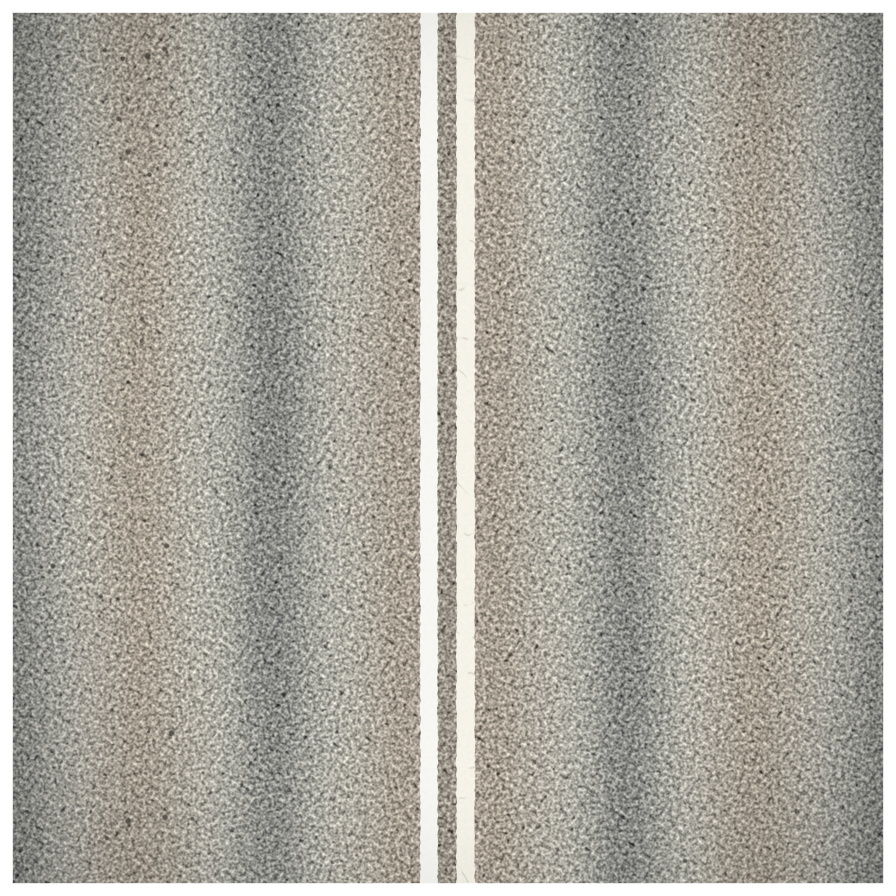
Write a WebGL 2 fragment shader that draws this texture.

```glsl
#version 300 es
precision highp float;
// Weathered asphalt road with worn wheel tracks and a double centre line, in a white frame.

#define FRAME 0.0143        // width of the white border
#define GRAIN_SCALE 215.0   // stones across the canvas
#define GRAIN_CONTRAST 0.34
#define PIT_DEPTH 0.22
#define TRACK_WIDTH 0.046   // spread of the dark tracks
#define TAN_WIDTH 0.052     // spread of the brown bands
#define VIGNETTE 0.16
#define PAINT_LEFT vec2(0.4690, 0.4885)
#define PAINT_RIGHT vec2(0.5095, 0.5300)

uniform vec2 u_resolution;
out vec4 fragColor;

const vec3 LIGHT_STONE = vec3(0.705, 0.700, 0.660);
const vec3 DARK_TRACK  = vec3(0.525, 0.530, 0.515);
const vec3 BROWN_STONE = vec3(0.655, 0.620, 0.570);
const vec3 WHITE_PAINT = vec3(0.970, 0.968, 0.950);
const vec3 CREAM_PAINT = vec3(0.965, 0.952, 0.912);

// Integer hash giving two values from 0 to 1
vec2 hash2(vec2 cell) {
    uvec2 q = uvec2(ivec2(cell)) * uvec2(1597334673u, 3812015801u);
    uint n = (q.x ^ q.y) * 1597334673u;
    n = (n ^ (n >> 15)) * 2246822519u;
    n ^= n >> 13;
    return vec2(n & 65535u, n >> 16) / 65535.0;
}

float cornerSlope(vec2 cell, vec2 offset) {
    float angle = 6.28319 * hash2(cell).x;
    return dot(vec2(cos(angle), sin(angle)), offset);
}

float gradientNoise(vec2 p) {
    vec2 i = floor(p), f = p - i;
    vec2 u = f * f * f * (f * (f * 6.0 - 15.0) + 10.0);
    vec2 e = vec2(1.0, 0.0);
    return mix(mix(cornerSlope(i, f), cornerSlope(i + e, f - e), u.x),
               mix(cornerSlope(i + e.yx, f - e.yx), cornerSlope(i + 1.0, f - 1.0), u.x), u.y);
}

float bump(float x, float centre, float width) {
    float d = (x - centre) / width;
    return exp(-d * d);
}

float strip(float x, vec2 span, float soft) {
    return smoothstep(-soft, soft, x - span.x) * smoothstep(-soft, soft, span.y - x);
}

// Lengthwise bands of wear, without grain
vec3 roadTone(vec2 p) {
    float x = p.x + 0.012 * gradientNoise(vec2(p.x * 7.0, p.y * 3.0));
    float brown = bump(x, 0.155, TAN_WIDTH) + bump(x, 0.845, TAN_WIDTH)
                + bump(x, 0.450, TAN_WIDTH) + bump(x, 0.550, TAN_WIDTH);
    float dark = bump(x, 0.303, TRACK_WIDTH) + bump(x, 0.698, TRACK_WIDTH)
               + bump(x, 0.005, 0.058) + bump(x, 0.995, 0.058);
    vec3 tone = mix(LIGHT_STONE, BROWN_STONE, min(brown, 1.0));
    tone = mix(tone, DARK_TRACK, min(dark, 1.0) * (0.92 + 0.2 * gradientNoise(p * 5.0)));
    float gap = strip(p.x, vec2(PAINT_LEFT.y, PAINT_RIGHT.x), 0.002);
    return tone * (1.0 - 0.10 * gap);
}

// Stones: two sizes of grain plus sparse dark pits
float stoneGrain(vec2 p) {
    vec2 q = mat2(0.82, 0.57, -0.57, 0.82) * p * GRAIN_SCALE;
    float coarse = gradientNoise(q);
    float fine = gradientNoise(q.yx * 1.63 + 41.0);
    float pits = smoothstep(0.22, 0.58, gradientNoise(q * 0.72 + 87.0));
    return GRAIN_CONTRAST * (coarse + 0.7 * fine) - PIT_DEPTH * pits;
}

// Scattered tar spots along the outer brown bands
float tarSpots(vec2 p) {
    vec2 cell = floor(p * 40.0);
    vec2 place = hash2(cell + 300.0), pick = hash2(cell + 700.0);
    float radius = mix(0.06, 0.15, pick.y);
    float d = length(fract(p * 40.0) - mix(vec2(0.2), vec2(0.8), place));
    float band = bump(p.x, 0.155, 0.06) + 0.4 * bump(p.x, 0.85, 0.05);
    return step(pick.x, 0.13 * band) * (1.0 - smoothstep(radius * 0.5, radius * 1.4, d));
}

void main() {
    vec2 p = gl_FragCoord.xy / u_resolution;
    float pixel = 1.0 / min(u_resolution.x, u_resolution.y);

    // Asphalt
    float grain = stoneGrain(p);
    vec3 color = roadTone(p) + grain * vec3(1.0, 0.99, 0.95) + 0.012;
    color = mix(color, vec3(0.25, 0.24, 0.22), 0.75 * tarSpots(p));

    // Paint, with rough edges and faint cracks across the right line
    float roughX = p.x + 0.0016 * gradientNoise(p * 150.0);
    float left = strip(roughX, PAINT_LEFT, 0.7 * pixel);
    float right = strip(roughX, PAINT_RIGHT, 0.7 * pixel);
    float crackY = p.y * 23.0 + 0.7 * gradientNoise(vec2(p.x * 35.0, p.y * 9.0));
    float crack = 1.0 - smoothstep(0.0, 0.05, abs(fract(crackY) - 0.5));
    crack *= smoothstep(0.0, 0.3, gradientNoise(p * vec2(90.0, 19.0) + 13.0));
    color = mix(color, WHITE_PAINT + 0.03 * grain, left);
    color = mix(color, CREAM_PAINT + 0.04 * grain - 0.10 * crack, right);

    // Darker corners, then the frame
    vec2 c = 2.0 * p - 1.0;
    color *= 1.0 - VIGNETTE * smoothstep(0.45, 2.0, dot(c, c));
    vec2 inset = 0.5 - FRAME - abs(p - 0.5);
    float inside = smoothstep(-0.7 * pixel, 0.7 * pixel, min(inset.x, inset.y));
    fragColor = vec4(clamp(mix(vec3(1.0), color, inside), 0.0, 1.0), 1.0);
}
```
